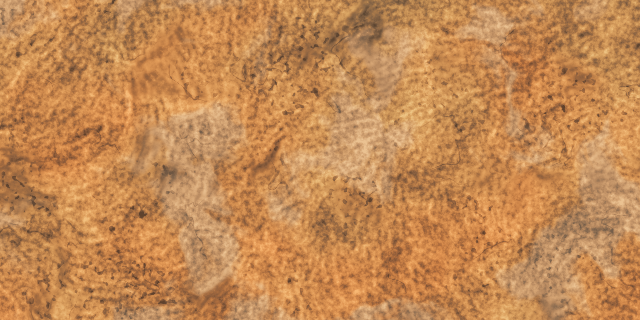
Reproduce this texture procedurally as a WebGL 2 fragment shader.

```glsl
#version 300 es
precision highp float;

uniform vec2 u_resolution;
out vec4 fragColor;

// Warm mineral ramp, dark to light
const vec3 UMBER  = vec3(0.37, 0.26, 0.18);
const vec3 DARK   = vec3(0.55, 0.38, 0.25);
const vec3 BROWN  = vec3(0.66, 0.44, 0.26);
const vec3 RUST   = vec3(0.78, 0.53, 0.30);
const vec3 GOLD   = vec3(0.87, 0.62, 0.36);
const vec3 GLINT  = vec3(0.95, 0.75, 0.49);
// Weathered ramp
const vec3 SLATE  = vec3(0.46, 0.37, 0.29);
const vec3 GREY   = vec3(0.71, 0.53, 0.37);
const vec3 PALE   = vec3(0.83, 0.64, 0.45);
const vec3 CHALK  = vec3(0.92, 0.76, 0.57);

// Feature frequencies, per canvas height
const float PATCH_FREQ  = 2.7;
const float MOTTLE_FREQ = 11.0;
const float STREAK_FREQ = 58.0;
const float GRAIN_FREQ  = 62.0;
const float PIT_FREQ    = 44.0;

// Strengths
const float PATCH_GAIN  = 1.4;
const float MOTTLE_GAIN = 1.4;
const float STREAK_GAIN = 4.2;
const float GRAIN_GAIN  = 1.9;
const float STAIN_DEPTH = 1.5;
const float PIT_DEPTH   = 1.7;
const float CRACK_DEPTH = 1.1;
const float TONE_BIAS   = 0.35;

const int   STREAK_STEPS  = 13;
const float STREAK_LENGTH = 0.085;

vec2 gradient(vec2 cell) {
    uvec2 q = uvec2(ivec2(cell)) * uvec2(1597u, 3812u) + uvec2(7919u, 104u);
    uint h = (q.x ^ (q.y * 2654u)) * 277803u + q.y * 9781u;
    h = (h ^ (h >> 15)) * 739982445u;
    h = (h ^ (h >> 12)) * 695872825u;
    h ^= h >> 15;
    float a = float(h & 65535u) * 6.28319 / 65536.0;
    return vec2(cos(a), sin(a));
}

// Gradient noise, roughly -0.7 to 0.7
float noise(vec2 p) {
    vec2 i = floor(p), f = p - i;
    vec2 u = f * f * f * (f * (f * 6.0 - 15.0) + 10.0);
    vec2 e = vec2(1.0, 0.0);
    float a = dot(gradient(i), f);
    float b = dot(gradient(i + e), f - e);
    float c = dot(gradient(i + e.yx), f - e.yx);
    float d = dot(gradient(i + 1.0), f - 1.0);
    return mix(mix(a, b, u.x), mix(c, d, u.x), u.y);
}

float fbm(vec2 p, int octaves) {
    float sum = 0.0, amp = 1.0;
    for (int i = 0; i < octaves; i++) {
        sum += amp * noise(p);
        p = mat2(1.6, 1.2, -1.2, 1.6) * p + 17.3;
        amp *= 0.55;
    }
    return sum;
}

// Fibres: fine noise averaged along a slowly turning direction
float streaks(vec2 p, vec2 dir) {
    float sum = 0.0;
    for (int i = 0; i < STREAK_STEPS; i++) {
        float t = (float(i) + 0.5) / float(STREAK_STEPS) - 0.5;
        vec2 bend = vec2(-dir.y, dir.x) * t * t * 0.04;
        sum += noise((p + dir * t * STREAK_LENGTH + bend) * STREAK_FREQ);
    }
    return sum / float(STREAK_STEPS);
}

float ramp(float a, float b, float x) { return clamp((x - a) / (b - a), 0.0, 1.0); }

vec3 warmColour(float t) {
    vec3 c = mix(UMBER, DARK, ramp(-2.8, -1.55, t));
    c = mix(c, BROWN, ramp(-1.55, -0.75, t));
    c = mix(c, RUST, ramp(-0.75, 0.05, t));
    c = mix(c, GOLD, ramp(0.05, 1.1, t));
    return mix(c, GLINT, ramp(1.1, 2.5, t));
}

vec3 weatheredColour(float t) {
    vec3 c = mix(SLATE, GREY, ramp(-2.4, -0.5, t));
    c = mix(c, PALE, ramp(-0.5, 0.8, t));
    return mix(c, CHALK, ramp(0.8, 2.3, t));
}

void main() {
    vec2 p = gl_FragCoord.xy / u_resolution.y;
    vec2 warp = vec2(fbm(p * 3.2 + 5.1, 4), fbm(p * 3.2 + 41.7, 4));
    vec2 w = p + 0.11 * warp;
    float angle = 0.75 + 2.4 * noise(p * 1.5 + 9.4) + 0.5 * warp.x;
    vec2 dir = vec2(cos(angle), sin(angle));

    // Layered tone
    float grain = fbm(p * GRAIN_FREQ + 3.0, 3);
    float mottle = fbm(w * MOTTLE_FREQ + 23.0, 4);
    float tone = TONE_BIAS + PATCH_GAIN * fbm(w * PATCH_FREQ + 61.0, 4)
        + MOTTLE_GAIN * mottle + STREAK_GAIN * streaks(p + 0.02 * warp, dir)
        + GRAIN_GAIN * grain;

    // Frayed stains, clustered pits and broken cracks
    float stain = fbm(w * 2.9 + 83.0, 5) + 0.25 * grain;
    tone -= STAIN_DEPTH * smoothstep(0.22, 0.65, stain);
    float cluster = smoothstep(-0.05, 0.45, fbm(w * 3.6 + 12.0, 3));
    tone -= PIT_DEPTH * cluster * smoothstep(0.2, 0.42, fbm(p * PIT_FREQ + 7.0, 2));
    float seam = abs(fbm(w * 4.5 + 130.0, 4));
    float broken = smoothstep(0.0, 0.3, noise(p * 6.0 + 51.0));
    tone -= CRACK_DEPTH * broken * (1.0 - smoothstep(0.01, 0.05, seam));

    // Mineral colour, redder towards the foot
    vec3 warm = warmColour(tone);
    float redness = 0.9 * fbm(w * 2.2 + 29.0, 3) + 0.5 * (0.5 - p.y);
    warm *= 1.0 + redness * vec3(0.04, -0.07, -0.14);
    float weather = fbm(w * 2.4 + 97.0, 5) + 0.2 * mottle + 0.15 * (0.5 - p.y);
    vec3 colour = mix(warm, weatheredColour(tone), smoothstep(0.02, 0.36, weather));
    fragColor = vec4(clamp(colour, 0.0, 1.0), 1.0);
}
```
